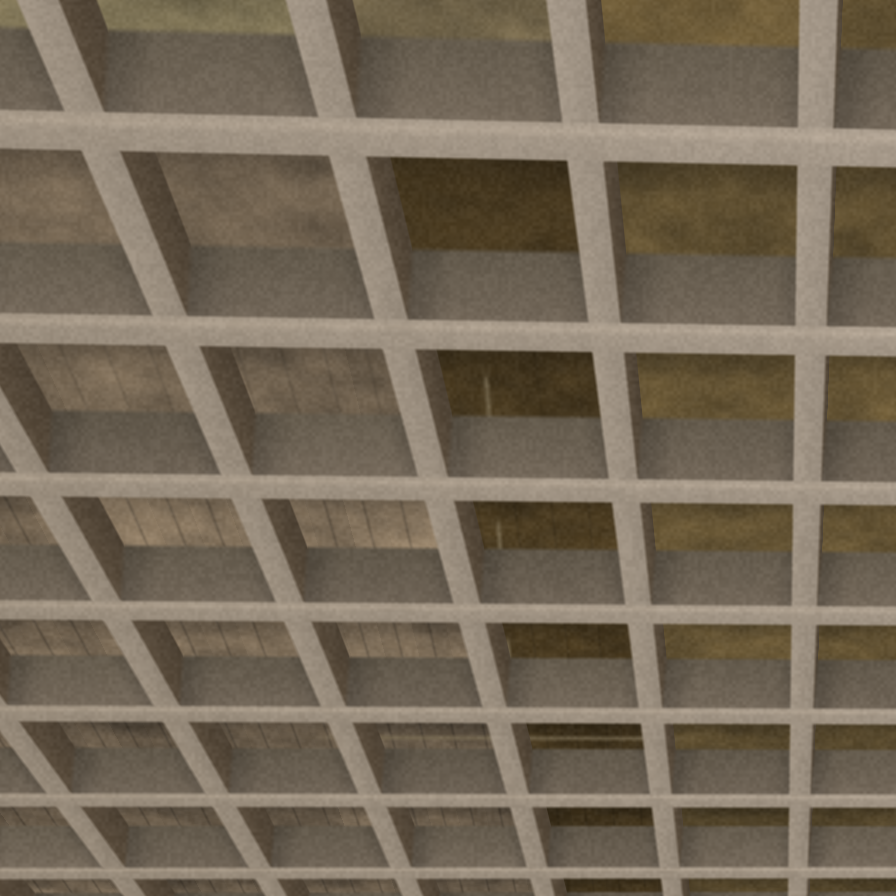
Write a Shadertoy shader that draws this pattern.

```glsl
// An open-cell ceiling grid seen from below at a slant: pale bars frame deep boxes.
// The canvas is projected onto the grid plane, then each cell is traced as a small
// box whose far wall, side wall or stained concrete back is shaded with noise.

const float HORIZON = 1.971;       // distance of the vanishing line below the top edge
const float ROW_SCALE = 13.254;    // rows per unit of inverse depth
const vec2 BAR_HALF = vec2(0.077, 0.086);

float hash(vec2 p) {
    vec3 q = fract(vec3(p.xyx) * 0.1031);
    q += dot(q, q.yzx + 33.33);
    return fract((q.x + q.y) * q.z);
}

float noise(vec2 p) {
    vec2 i = floor(p), f = fract(p);
    f = f * f * (3.0 - 2.0 * f);
    return mix(mix(hash(i), hash(i + vec2(1, 0)), f.x),
               mix(hash(i + vec2(0, 1)), hash(i + vec2(1, 1)), f.x), f.y);
}

float fbm(vec2 p) {
    float sum = 0.0, amp = 0.5;
    for (int i = 0; i < 4; i++) {
        sum += amp * noise(p);
        p = p * 2.03 + 17.0;
        amp *= 0.5;
    }
    return sum;
}

// Soft band of the given half width around zero
float band(float d, float halfWidth, float soft) {
    return 1.0 - smoothstep(halfWidth - soft, halfWidth + soft, abs(d));
}

// Canvas point (y down) to grid plane; bars lie on whole numbers
vec2 gridPlane(vec2 p, out float depth) {
    float tilted = p.y - 0.0276 * (p.x - 0.5) * (0.9375 - p.y);
    depth = HORIZON - tilted;
    float s = (p.x - 0.867) / (HORIZON - p.y) - 0.0237;
    return vec2(4.0 + s * (7.09 + 0.692 * s), ROW_SCALE / depth - 7.3);
}

// Stained concrete behind the grid: grey planks on the left, olive on the right
vec3 backing(vec2 g, vec2 cell, vec2 f) {
    float olive = smoothstep(1.5, 2.5, cell.x);
    float darkColumn = band(cell.x - 2.0, 0.5, 0.1) * step(-0.5, cell.y);
    float farRows = smoothstep(2.5, 4.5, cell.y);
    float stain = fbm(g * vec2(5.0, 7.0));

    vec3 color = mix(vec3(0.425, 0.37, 0.30), vec3(0.395, 0.33, 0.205), olive);
    color = mix(color, vec3(0.275, 0.22, 0.125), darkColumn);
    color = mix(color, vec3(0.47, 0.43, 0.32), (1.0 - olive) * step(cell.y, -0.5));
    color *= 0.8 + 0.42 * stain;
    color *= 0.93 + 0.14 * hash(cell + 40.0);
    color *= 1.0 - 0.16 * farRows;

    // Plank seams
    float plank = g.x * 5.0 + 0.25 * g.y;
    float planked = (1.0 - olive) * smoothstep(0.5, 1.5, cell.y);
    color *= 1.0 + planked * (0.16 * hash(vec2(floor(plank), cell.y)) + 0.04);
    color *= 1.0 - 0.16 * planked * band(fract(plank) - 0.5, 0.04, 0.05);

    // Conduit down the dark column, long pipe across a far row
    float conduit = band(g.x - 2.51 + 0.1 * g.y, 0.012, 0.014)
                  * smoothstep(0.18, 0.3, f.y) * band(cell.y - 2.0, 1.5, 0.1);
    float pipe = band(g.y - 4.25, 0.022, 0.03) * band(g.x - 2.0, 1.1, 0.25);
    color = mix(color, vec3(0.49, 0.44, 0.34), 0.65 * max(conduit, pipe));

    // Shadow under the near bar
    return color * mix(0.8, 1.0, smoothstep(0.07, 0.28, f.y));
}

// Follow the view into a box until it meets a wall or the back
vec3 cellInterior(vec2 g) {
    vec2 cell = floor(g), f = g - cell;
    vec2 shift = vec2(max(0.04 * (4.5 - cell.x), 0.012), 0.38 + 0.04 * cell.y);
    float tSide = (f.x - BAR_HALF.x) / shift.x;
    float tFar = (1.0 - BAR_HALF.y - f.y) / shift.y;

    float corner = f.x - BAR_HALF.x - shift.x * tFar;
    vec3 farWall = mix(vec3(0.45, 0.405, 0.35), vec3(0.385, 0.35, 0.295), clamp(tFar, 0.0, 1.0));
    farWall *= mix(0.83, 1.0, smoothstep(0.0, 0.22, corner));
    farWall *= mix(0.88, 1.0, smoothstep(0.05, 0.2, 1.0 - f.x));
    farWall *= 0.96 + 0.08 * hash(cell + 7.0);
    vec3 sideWall = vec3(0.335, 0.285, 0.225) * (1.05 - 0.15 * clamp(tSide, 0.0, 1.0));

    vec3 walls = mix(sideWall, farWall, smoothstep(-0.02, 0.02, corner));
    float hitsBack = smoothstep(0.95, 1.05, min(tSide, tFar));
    return mix(walls, backing(g, cell, f), hitsBack);
}

void mainImage(out vec4 fragColor, in vec2 fragCoord) {
    vec2 p = fragCoord / iResolution.xy;
    p.y = 1.0 - p.y;
    float depth;
    vec2 g = gridPlane(p, depth);
    float blur = max(0.0024, 0.8 / iResolution.y);
    vec2 soft = blur * vec2(7.09 / depth, ROW_SCALE / (depth * depth));
    vec2 d = fract(g + 0.5) - 0.5;

    vec3 color = cellInterior(g);

    // Bars, the cross bars lying over the long ones
    vec3 paint = mix(vec3(0.60, 0.55, 0.485), vec3(0.655, 0.605, 0.545),
                     clamp(0.5 + 0.6 * (p.x - p.y), 0.0, 1.0));
    vec3 longBar = paint * (0.97 - 0.5 * d.x);
    vec3 crossBar = paint * (1.0 + 0.07 * band(d.y + 0.045, 0.018, 0.025) - 0.3 * d.y);
    color = mix(color, longBar, band(d.x, BAR_HALF.x, soft.x));
    color = mix(color, crossBar, band(d.y, BAR_HALF.y, soft.y));

    // Mottling and fine grain
    color *= 0.97 + 0.06 * fbm(p * 60.0);
    color += 0.045 * (noise(p * 260.0) - 0.5);
    fragColor = vec4(color, 1.0);
}
```
